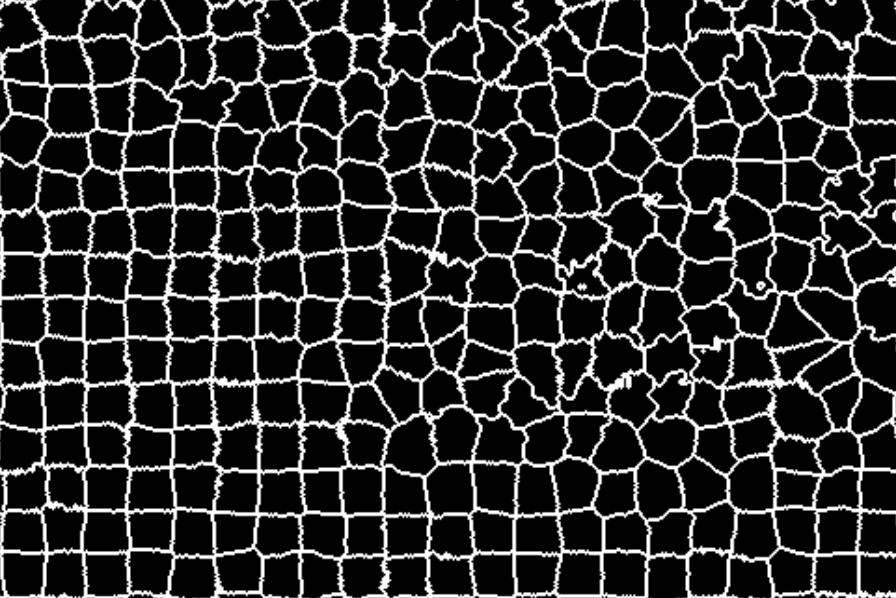
Write a Shadertoy shader that draws this pattern.

```glsl
// Black mosaic of roughly square cells split by thin, jagged white borders.
// A jittered Voronoi map with a ragged domain is labelled on a fine lattice;
// lattice points whose neighbours differ are lit and blended smoothly.

const float LATTICE_ROWS = 321.0;   // lattice points per canvas height
const float CELL = 23.0;            // cell size in lattice points

vec2 hash2(vec2 p) {
    vec3 h = fract(p.xyx * vec3(0.1031, 0.1030, 0.0973));
    h += dot(h, h.yzx + 33.33);
    return fract((h.xx + h.yz) * h.zy);
}

// Smooth value noise with two independent channels in 0..1
vec2 noise2(vec2 p) {
    vec2 i = floor(p), f = fract(p);
    f = f * f * (3.0 - 2.0 * f);
    return mix(mix(hash2(i), hash2(i + vec2(1, 0)), f.x),
               mix(hash2(i + vec2(0, 1)), hash2(i + vec2(1, 1)), f.x), f.y);
}

// Disorder grows toward the upper right; lower left stays grid-like
float disorder(vec2 p) {
    vec2 u = p / (LATTICE_ROWS * vec2(1.5, 1.0));
    float right = smoothstep(0.08, 0.32, u.y) * smoothstep(0.28, 0.55, u.x);
    float top = 0.8 * smoothstep(0.6, 0.82, u.y);
    return max(right, top);
}

// Ragged displacement: single-row teeth plus curls in scattered patches
vec2 roughen(vec2 p) {
    float wild = disorder(p);
    vec2 patches = noise2(p / 30.0 + 7.0);
    vec2 teeth = 0.7 + 3.2 * smoothstep(0.5, 0.85, patches);
    float curl = smoothstep(0.48, 0.8, noise2(p / 34.0 + 51.0).x);
    vec2 q = p;
    q.x += teeth.x * (noise2(vec2(p.x * 0.06, p.y + 400.0)).x - 0.5);
    q.y += teeth.y * (noise2(vec2(p.x + 900.0, p.y * 0.06)).y - 0.5);
    q += (1.0 + 9.0 * curl * (0.25 + 0.75 * wild)) * (noise2(p / 6.0 + 130.0) - 0.5);
    q += (1.5 + 4.0 * wild) * (noise2(p / 15.0 + 260.0) - 0.5);
    return q;
}

// Label of the nearest jittered site
float cellLabel(vec2 p) {
    vec2 q = roughen(p) / CELL;
    vec2 home = floor(q);
    float nearest = 1e5, label = 0.0;
    for (int j = -1; j <= 1; j++)
    for (int i = -1; i <= 1; i++) {
        vec2 cell = home + vec2(i, j);
        float jitter = mix(0.22, 0.68, disorder((cell + 0.5) * CELL));
        vec2 site = cell + 0.5 + jitter * (hash2(cell + 17.0) - 0.5);
        vec2 d = q - site;
        float dist = dot(d, d);
        if (dist < nearest) {
            nearest = dist;
            label = cell.x + 64.0 * cell.y;
        }
    }
    return label;
}

void mainImage(out vec4 fragColor, in vec2 fragCoord) {
    vec2 p = fragCoord / iResolution.y * LATTICE_ROWS - 0.5;
    vec2 base = floor(p), f = p - base;

    // Labels of the surrounding 4x4 lattice points (corners are unused)
    float label[16];
    for (int k = 0; k < 16; k++) {
        int x = k % 4, y = k / 4;
        bool corner = (x == 0 || x == 3) && (y == 0 || y == 3);
        label[k] = corner ? 0.0 : cellLabel(base + vec2(x - 1, y - 1));
    }

    // Bilinear blend of the four central border flags
    float border = 0.0;
    for (int j = 0; j < 2; j++)
    for (int i = 0; i < 2; i++) {
        int k = 5 + i + 4 * j;
        float c = label[k];
        bool edge = label[k - 1] != c || label[k + 1] != c
                 || label[k - 4] != c || label[k + 4] != c;
        vec2 w = mix(1.0 - f, f, vec2(i, j));
        border += edge ? w.x * w.y : 0.0;
    }
    fragColor = vec4(vec3(border), 1.0);
}
```
